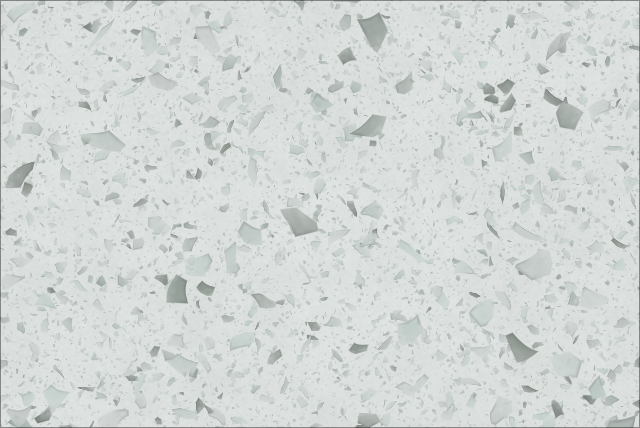
Give the GLSL for this texture, as a Shadertoy shader.

```glsl
// Pale quartz terrazzo: off-white resin with scattered grey-green stone shards.

const vec3 RESIN = vec3(0.860, 0.876, 0.868);
const vec3 PALE  = vec3(0.800, 0.818, 0.810);
const vec3 MID   = vec3(0.700, 0.722, 0.710);
const vec3 GREY  = vec3(0.560, 0.580, 0.560);
const vec3 DARK  = vec3(0.330, 0.350, 0.355);
const vec3 GREEN_TINT = vec3(0.970, 1.008, 0.995);
const float TAU = 6.2831853;
const int SIDES = 5;

float hash(vec2 p, float seed) {
    return fract(sin(dot(p, vec2(127.1, 311.7)) + seed * 74.7) * 43758.5453);
}

float valueNoise(vec2 p, float seed) {
    vec2 i = floor(p), f = fract(p);
    f = f * f * (3.0 - 2.0 * f);
    float low  = mix(hash(i, seed), hash(i + vec2(1, 0), seed), f.x);
    float high = mix(hash(i + vec2(0, 1), seed), hash(i + vec2(1, 1), seed), f.x);
    return mix(low, high, f.y);
}

vec2 rotate(vec2 p, float angle) {
    float c = cos(angle), s = sin(angle);
    return vec2(c * p.x - s * p.y, s * p.x + c * p.y);
}

// Distance to an irregular polygon cut by jittered half-planes.
float shardDistance(vec2 q, float radius, vec2 id, float seed) {
    float d = -radius;
    for (int i = 0; i < SIDES; i++) {
        float k = float(i);
        float angle = TAU * (k + 0.9 * hash(id, seed + k + 10.0)) / float(SIDES);
        float reach = radius * mix(0.35, 1.2, hash(id, seed + k + 20.0));
        d = max(d, dot(q, vec2(cos(angle), sin(angle))) - reach);
    }
    // Trim the long needles that nearly parallel sides would leave.
    return max(d, length(q) - 1.7 * radius);
}

// Mostly pale stone, with few grey and very few dark pieces.
vec3 stoneColor(float rank, float tint) {
    vec3 c = mix(PALE, MID, smoothstep(0.35, 0.85, rank));
    c = mix(c, GREY, smoothstep(0.74, 0.94, rank));
    c = mix(c, DARK, smoothstep(0.955, 1.0, rank));
    return c * mix(vec3(1.0), GREEN_TINT, tint);
}

// Lays one size class of shards over the colour beneath.
vec3 addShards(vec3 under, vec2 p, float cells, float size, float density,
               float maxRank, float edge, float seed) {
    vec2 home = floor(p * cells);
    vec3 color = under;
    for (int y = -1; y <= 1; y++)
    for (int x = -1; x <= 1; x++) {
        vec2 id = home + vec2(x, y);
        if (hash(id, seed) > density) continue;

        vec2 jitter = vec2(hash(id, seed + 1.0), hash(id, seed + 2.0));
        float radius = size * mix(0.55, 1.25, hash(id, seed + 3.0));
        float stretch = hash(id, seed + 4.0);
        float bend = TAU * hash(id, seed + 5.0);

        vec2 q = rotate(p - (id + jitter) / cells, TAU * hash(id, seed + 6.0));
        q *= vec2(0.75, mix(0.85, 2.5, stretch * stretch));
        q.y += 0.25 * radius * sin(1.9 * q.x / radius + bend);

        float d = shardDistance(q, radius, id, seed);
        float cover = smoothstep(edge, -edge, d);

        // One side of each shard sinks under the resin, the other stays crisp.
        float slope = dot(q, vec2(cos(bend), sin(bend))) / radius;
        float cloud = valueNoise(q / radius * 2.5 + id, seed) - 0.5;
        float veil = clamp(0.88 + 0.3 * slope + 0.35 * cloud, 0.35, 1.0);

        float rank = maxRank * hash(id, seed + 7.0);
        vec3 stone = stoneColor(rank, hash(id, seed + 8.0));
        float rim = smoothstep(-0.28 * radius, 0.0, d) * smoothstep(0.0, 0.8, slope);
        stone *= 1.0 - 0.12 * rim + 0.05 * cloud;
        color = mix(color, stone, cover * veil);
    }
    return color;
}

void mainImage(out vec4 fragColor, in vec2 fragCoord) {
    vec2 p = fragCoord / iResolution.y;
    float edge = max(0.0013, 0.65 / iResolution.y);

    // Resin with broad clouding and fine grain.
    float broad = valueNoise(p * 4.0, 3.0) - 0.5;
    float clouding = valueNoise(p * 20.0, 1.0) - 0.5;
    float grain = valueNoise(p * 170.0, 2.0) - 0.5;
    vec3 color = RESIN + 0.014 * broad + 0.018 * clouding + 0.022 * grain;

    // Shards from dust to large chips.
    color = addShards(color, p, 90.0, 0.0026, 0.42, 0.82, edge, 40.0);
    color = addShards(color, p, 46.0, 0.0060, 0.40, 0.90, edge, 80.0);
    color = addShards(color, p, 23.0, 0.0130, 0.50, 0.97, edge, 120.0);
    color = addShards(color, p, 9.5, 0.0270, 0.60, 0.97, edge, 160.0);

    // Thin shadow line around the slab.
    vec2 margin = min(fragCoord, iResolution.xy - fragCoord) / iResolution.y;
    float line = smoothstep(0.0035, 0.001, min(margin.x, margin.y));
    fragColor = vec4(color * (1.0 - 0.4 * line), 1.0);
}
```
